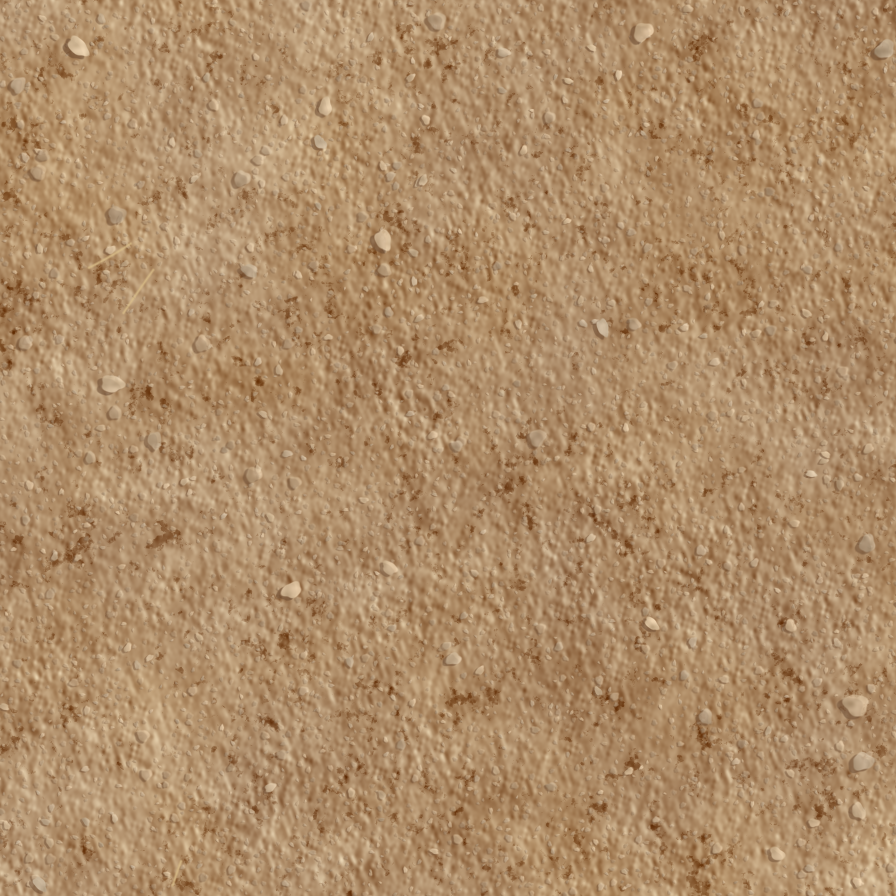
Reproduce this texture procedurally as a Shadertoy shader.

```glsl
#define SOIL vec3(0.690, 0.556, 0.409)
#define TONE_TINT vec3(1.0, 1.24, 1.28)
#define SHADOW vec3(0.42, 0.29, 0.19)
#define PALE_STONE vec3(0.88, 0.78, 0.64)
#define GREY_STONE vec3(0.78, 0.71, 0.61)
#define DARK_STONE vec3(0.38, 0.31, 0.25)
#define STRAW vec3(0.86, 0.75, 0.54)
#define LIGHT vec2(0.87, 0.49)
#define GRAIN_SCALE 122.0
#define GRAIN_CONTRAST 0.165
#define PATCH_CONTRAST 0.15
#define EDGE 0.0014

vec4 hash4(vec2 p) {
    vec4 q = fract(p.xyxy * vec4(0.1031, 0.1030, 0.0973, 0.1099));
    q += dot(q, q.wzxy + 33.33);
    return fract((q.xxyz + q.yzzw) * q.zywx);
}

mat2 rotation(float a) {
    return mat2(cos(a), sin(a), -sin(a), cos(a));
}

float noise(vec2 p) {
    vec2 i = floor(p), f = fract(p);
    f = f * f * (3.0 - 2.0 * f);
    float low = mix(hash4(i).x, hash4(i + vec2(1, 0)).x, f.x);
    float high = mix(hash4(i + vec2(0, 1)).x, hash4(i + vec2(1, 1)).x, f.x);
    return mix(low, high, f.y);
}

// Layered noise centred on zero
float fbm(vec2 p) {
    float sum = 0.0, amplitude = 0.5;
    for (int i = 0; i < 4; i++) {
        p = rotation(0.65) * p * 2.03 + 17.3;
        sum += amplitude * (noise(p) - 0.5);
        amplitude *= 0.6;
    }
    return sum;
}

// Height of the loose grains
float grainHeight(vec2 p) {
    p *= vec2(1.1, 0.85) * GRAIN_SCALE;
    return noise(rotation(0.4) * p + 40.0)
         + 0.6 * noise(rotation(1.1) * p * 1.8 + 90.0);
}

// Signed distance to a rough, rounded stone
float stone(vec2 d, float radius, vec4 shape) {
    d = rotation(shape.y * 6.283) * d;
    d.x *= 1.0 + 0.7 * shape.z;
    float angle = atan(d.y, d.x + 1e-6);
    float wobble = 0.10 * sin(3.0 * angle + 20.0 * shape.w)
                 + 0.05 * sin(5.0 * angle + 31.0 * shape.x);
    return length(d) - radius * (1.0 + wobble);
}

// One stone at most per cell, with a cast shadow
void scatter(inout vec3 color, vec2 p, float cells, float density,
             vec2 radii, float opacity, float edge) {
    vec2 cell = floor(p * cells);
    for (int j = -1; j <= 1; j++)
    for (int i = -1; i <= 1; i++) {
        vec2 id = cell + vec2(i, j) + 5.0;
        vec4 place = hash4(id + cells);
        if (place.x > density) continue;
        vec4 shape = hash4(id + cells * 1.7 + 31.7);
        float radius = mix(radii.x, radii.y, shape.x * shape.x);
        vec2 d = p - (id - 5.0 + 0.1 + 0.8 * place.yz) / cells;

        float shade = smoothstep(edge, -edge, stone(d + LIGHT * radius * 0.5, radius, shape));
        color = mix(color, SHADOW, shade * opacity * 0.6);

        vec3 tint = mix(PALE_STONE, GREY_STONE, place.w * place.w);
        if (radius > 0.009 && shape.w < 0.12) tint = DARK_STONE;
        tint += 0.07 * dot(d, LIGHT) / radius + 0.2 * (noise(p * 140.0) - 0.5);
        float body = smoothstep(edge, -edge, stone(d, radius, shape));
        color = mix(color, tint, body * opacity * mix(0.55, 1.0, shape.z));
    }
}

// A few thin bent stalks
void stalks(inout vec3 color, vec2 p, float edge) {
    for (int i = 0; i < 3; i++) {
        vec4 h = hash4(vec2(float(i) * 7.0 + 3.0, 61.0));
        vec2 d = rotation(-0.3 - 1.2 * h.z) * (p - h.xy);
        float span = mix(0.012, 0.035, h.w);
        d.y += 4.0 * (h.z - 0.5) * d.x * d.x;
        d.x = max(abs(d.x) - span, 0.0);
        float line = smoothstep(0.0012 + edge, 0.0012 - edge, length(d));
        color = mix(color, STRAW, line * 0.75);
    }
}

void mainImage(out vec4 fragColor, in vec2 fragCoord) {
    vec2 p = fragCoord / iResolution.y;
    float edge = max(EDGE, 0.7 / iResolution.y);

    // Broad stains and crumbly mottling
    float stain = fbm(p * 2.5 + 3.0);
    float mottle = fbm(p * 13.0 + 50.0);
    float tone = PATCH_CONTRAST * (0.85 * stain + mottle);

    // Side-lit grain, rougher in some places
    float roughness = clamp(1.0 + 1.2 * fbm(p * 5.0 + 80.0), 0.6, 1.5);
    vec2 probe = LIGHT * 0.0021;
    float relief = grainHeight(p - probe) - grainHeight(p + probe);
    tone += GRAIN_CONTRAST * roughness * relief;

    // Small dark gaps gathered in the hollows
    float gap = smoothstep(0.17, 0.36, fbm(rotation(0.5) * p * 42.0 + 11.0) - 0.35 * mottle);
    tone -= 0.15 * gap;

    vec3 color = SOIL + tone * TONE_TINT;
    color += fbm(p * 4.0 + 120.0) * vec3(0.02, 0.0, -0.04);

    // Bright flecks, gravel, then pebbles
    scatter(color, p, 110.0, 0.4, vec2(0.0016, 0.0034), 0.62, edge);
    scatter(color, p, 55.0, 0.2, vec2(0.0025, 0.0058), 0.78, edge);
    scatter(color, p, 27.0, 0.09, vec2(0.005, 0.0105), 0.88, edge);
    scatter(color, p, 10.0, 0.12, vec2(0.011, 0.018), 0.97, edge);
    stalks(color, p, edge);

    fragColor = vec4(clamp(color, 0.0, 1.0), 1.0);
}
```
